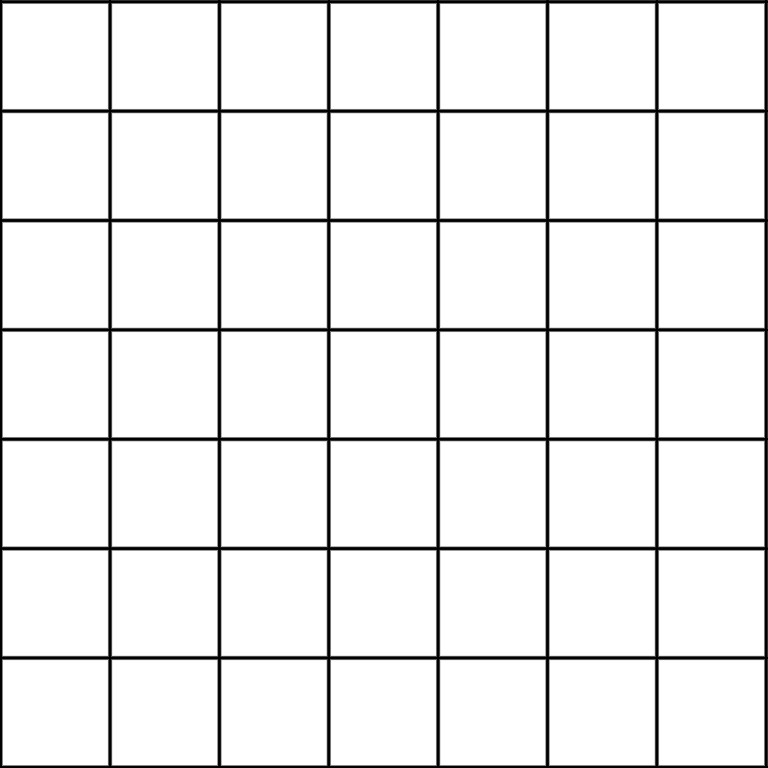
Reproduce this pattern procedurally as a WebGL 2 fragment shader.

```glsl
#version 300 es
precision highp float;

uniform vec2 u_resolution;
out vec4 fragColor;

const vec3 PAPER_COLOR = vec3(1.0);
const vec3 LINE_COLOR = vec3(0.005);

// Lengths as fractions of the canvas side
const float CELL_SIZE = 0.1424;
const vec2 GRID_ORIGIN = vec2(0.0009);
const float LINE_WIDTH = 0.0046;
const float EDGE_SOFTNESS = 0.0014;

// Distance on each axis to the nearest grid line
vec2 gridDistance(vec2 point, vec2 origin, float cellSize) {
    vec2 cell = (point - origin) / cellSize;
    return abs(fract(cell + 0.5) - 0.5) * cellSize;
}

// Line coverage on each axis, with a soft edge
vec2 lineCoverage(vec2 dist, float width, vec2 softness) {
    return 1.0 - smoothstep(0.5 * width - softness, 0.5 * width + softness, dist);
}

void main() {
    vec2 uv = gl_FragCoord.xy / u_resolution;

    // Keep the edge at least about one pixel wide
    vec2 softness = max(vec2(EDGE_SOFTNESS), 0.6 / u_resolution);

    // Join the vertical and horizontal lines
    vec2 coverage = lineCoverage(gridDistance(uv, GRID_ORIGIN, CELL_SIZE), LINE_WIDTH, softness);
    float ink = max(coverage.x, coverage.y);

    fragColor = vec4(mix(PAPER_COLOR, LINE_COLOR, ink), 1.0);
}
```
